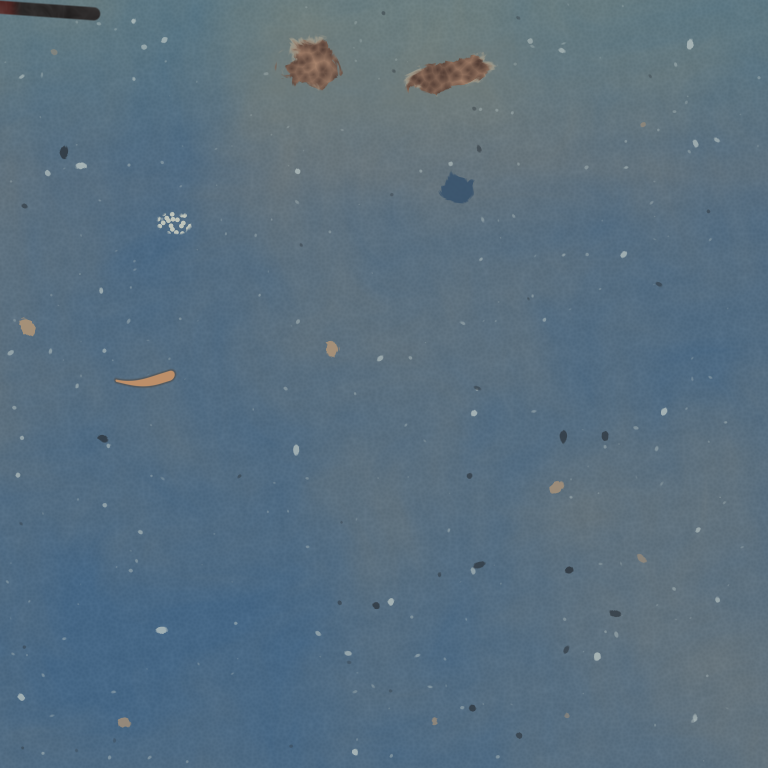
Give the GLSL for this texture, as a WebGL 1 fragment shader.

```glsl
precision highp float;
uniform vec2 u_resolution;

float hash(vec2 p) {
  vec3 q = fract(p.xyx * 0.1031);
  q += dot(q, q.yzx + 33.33);
  return fract((q.x + q.y) * q.z);
}

vec2 hash2(vec2 p) {
  return vec2(hash(p), hash(p + 71.7));
}

// Distance to the nearest scattered point
float cellular(vec2 p) {
  vec2 id = floor(p);
  float nearest = 2.0;
  for (int y = -1; y <= 1; y++) {
    for (int x = -1; x <= 1; x++) {
      vec2 cell = id + vec2(float(x), float(y));
      nearest = min(nearest, length(cell + hash2(cell) - p));
    }
  }
  return nearest;
}

// Layered, warped sines, roughly -0.6 to 0.6
float waves(vec2 p) {
  float sum = 0.0, amp = 0.5;
  for (int i = 0; i < 5; i++) {
    p = mat2(0.8, 0.6, -0.6, 0.8) * p * 1.7 + 1.3;
    p += 0.6 * sin(p.yx * 1.1);
    sum += amp * sin(p.x) * sin(p.y);
    amp *= 0.6;
  }
  return sum;
}

// Sparse specks, each with its own size, direction and strength
float flecks(vec2 uv, float cells, float density, float size, float seed) {
  vec2 id = floor(uv * cells) + seed;
  vec2 q = (fract(uv * cells) - 0.25 - 0.5 * hash2(id)) / cells;
  float angle = 6.28 * hash(id + 5.3), grade = hash(id + 9.1);
  q = mat2(cos(angle), sin(angle), -sin(angle), cos(angle)) * q;
  q.x *= mix(0.5, 1.0, hash(id + 2.7));
  float radius = size * mix(0.35, 1.0, grade * grade);
  float edge = length(q) - radius * (1.0 + 0.5 * waves(uv * 90.0));
  float present = step(hash(id + 13.9), density);
  return present * mix(0.35, 1.0, grade) * smoothstep(0.001, -0.001, edge);
}

// Ragged blob: negative inside, in units of its radius
float blob(vec2 q, vec2 radius, float rough) {
  return length(q / radius) - 1.0 + rough * waves(q * 45.0 + radius * 90.0);
}

float segment(vec2 p, vec2 a, vec2 b) {
  vec2 ab = b - a;
  return length(p - a - ab * clamp(dot(p - a, ab) / dot(ab, ab), 0.0, 1.0));
}

void main() {
  vec2 uv = gl_FragCoord.xy / u_resolution.y;

  // Weathered paint
  vec3 blue = vec3(0.275, 0.405, 0.525), grey = vec3(0.42, 0.465, 0.485);
  float cloud = 0.5 + 0.5 * waves(uv * 2.6 + 0.7) + 0.16 * waves(uv * 11.0);
  cloud += 0.2 * (uv.y - 0.5) + 0.1 * (uv.x - 0.5);
  vec3 color = mix(blue, grey, clamp(cloud, 0.0, 1.0));
  color += vec3(0.02, 0.035, 0.01) * smoothstep(0.75, 1.0, uv.y);
  color += 0.03 * (cellular(uv * 210.0) - 0.5) + 0.012 * waves(uv * 55.0);

  // Scattered dust, grit and crumbs
  vec3 pale = vec3(0.68, 0.73, 0.73);
  color = mix(color, pale, 0.5 * flecks(uv, 44.0, 0.1, 0.0021, 3.0));
  color = mix(color, pale, 0.9 * flecks(uv, 25.0, 0.14, 0.0042, 41.0));
  color = mix(color, vec3(0.17, 0.2, 0.23), 0.8 * flecks(uv, 17.0, 0.1, 0.005, 87.0));
  color = mix(color, vec3(0.66, 0.57, 0.47), flecks(uv, 10.0, 0.1, 0.0095, 19.0));

  // Broken dark stain and pale splash
  float stain = smoothstep(0.15, -0.15, blob(uv - vec2(0.598, 0.755), vec2(0.019, 0.016), 0.8));
  color = mix(color, vec3(0.2, 0.31, 0.42), 0.8 * stain);
  float splash = smoothstep(0.2, -0.2, blob(uv - vec2(0.23, 0.71), vec2(0.02, 0.013), 0.7));
  color = mix(color, vec3(0.75, 0.77, 0.73), splash * smoothstep(0.5, 0.3, cellular(uv * 130.0)));

  // Two flaked chips with worn halos and pale rims
  for (int i = 0; i < 2; i++) {
    float k = float(i), tilt = 0.25 * k;
    vec2 q = uv - vec2(0.405 + 0.18 * k, 0.915 - 0.014 * k);
    q = mat2(cos(tilt), -sin(tilt), sin(tilt), cos(tilt)) * q;
    float d = blob(q, mix(vec2(0.037, 0.029), vec2(0.055, 0.02), k), 0.5);
    color = mix(color, vec3(0.44, 0.48, 0.47), 0.6 * exp(-1.3 * max(d, 0.0)));
    float rim = smoothstep(0.25, 0.05, abs(d)) * smoothstep(0.0, 0.3, waves(uv * 30.0 + k));
    vec3 rust = mix(vec3(0.37, 0.28, 0.24), vec3(0.6, 0.47, 0.39), cellular(uv * 85.0) + 0.5 * waves(uv * 40.0));
    color = mix(color, rust, smoothstep(0.07, -0.07, d));
    color = mix(color, vec3(0.66, 0.63, 0.56), 0.7 * rim);
  }

  // Bent wood sliver
  vec2 bent = uv + vec2(0.0, 0.006 * cos((uv.x - 0.18) * 45.0));
  float sliver = segment(bent, vec2(0.152, 0.506), vec2(0.221, 0.509));
  float girth = mix(0.0015, 0.0065, smoothstep(0.15, 0.21, uv.x));
  color = mix(color, vec3(0.3, 0.29, 0.28), 0.6 * smoothstep(0.002, -0.001, sliver - girth - 0.0015));
  color = mix(color, vec3(0.74, 0.56, 0.41), smoothstep(0.001, -0.001, sliver - girth));

  // Dark rod entering at the corner
  float rod = segment(uv, vec2(-0.02, 0.992), vec2(0.122, 0.982)) - 0.0085;
  vec3 rodColor = mix(vec3(0.3, 0.15, 0.14), vec3(0.18, 0.17, 0.17), smoothstep(0.01, 0.03, uv.x));
  color = mix(color, rodColor + 0.08 * waves(uv * 40.0), smoothstep(0.0015, -0.0015, rod));

  gl_FragColor = vec4(color, 1.0);
}
```
